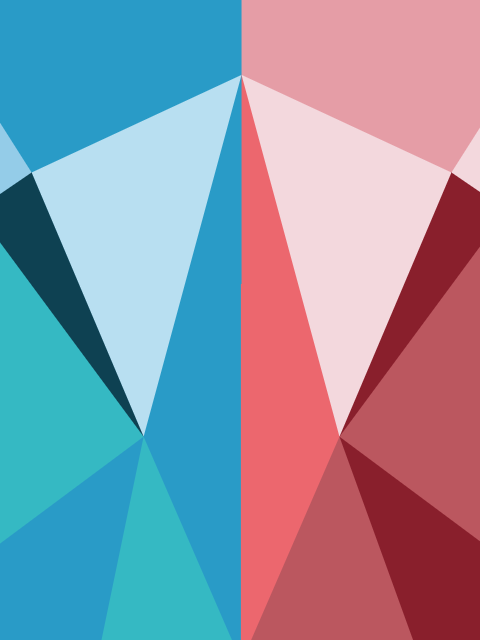
Give the GLSL for this background, as a Shadertoy shader.

```glsl
// Signed distance to the line a-b, positive on its left
float leftOf(vec2 p, vec2 a, vec2 b) {
    vec2 d = normalize(b - a), q = p - a;
    return d.x * q.y - d.y * q.x;
}

// Antialiased coverage, one pixel wide
float cover(float dist) {
    return clamp(0.5 + dist * iResolution.y, 0.0, 1.0);
}

void mainImage(out vec4 fragColor, in vec2 fragCoord) {
    // Height units, measured from the central seam
    vec2 p = (fragCoord - vec2(0.5 * iResolution.x, 0.0)) / iResolution.y;
    p.x -= 0.0024;
    vec2 m = vec2(abs(p.x), p.y);
    float seamShift = p.y < 0.557 ? 0.001 : 0.0;
    float warm = cover(p.x + seamShift);

    // Palette: cool left half, warm right half
    vec3 blue = vec3(0.161, 0.608, 0.780);
    vec3 teal = vec3(0.208, 0.725, 0.765);
    vec3 wine = vec3(0.537, 0.122, 0.173);
    vec3 blush = vec3(0.953, 0.847, 0.867);
    vec3 sky = mix(blue, vec3(0.898, 0.616, 0.651), warm);
    vec3 pale = mix(vec3(0.722, 0.875, 0.945), blush, warm);
    vec3 glint = mix(vec3(0.580, 0.800, 0.910), blush, warm);
    vec3 shade = mix(vec3(0.055, 0.255, 0.322), wine, warm);
    vec3 flank = mix(teal, vec3(0.733, 0.341, 0.373), warm);
    vec3 foot = mix(blue, wine, warm);
    vec3 core = mix(blue, vec3(0.925, 0.404, 0.431), warm);

    // Shared corners of the mirrored facets
    vec2 apex = vec2(0.0, 0.883);
    vec2 shoulder = vec2(0.328, 0.7305);
    vec2 knee = vec2(0.153, 0.3177);
    vec2 footEnd = vec2(p.x < 0.0 ? 0.2188 : 0.268, 0.0);

    // Upper facets
    float outer = leftOf(m, shoulder, knee);
    vec3 color = mix(sky, pale, cover(leftOf(m, shoulder, apex)));
    float upperRim = leftOf(m, vec2(0.3776, 0.8086), shoulder);
    color = mix(color, glint, cover(min(outer, upperRim)));
    float lowerRim = leftOf(m, vec2(0.3776, 0.6966), shoulder);
    color = mix(color, shade, cover(min(outer, lowerRim)));

    // Lower facets fanning out from the knee
    color = mix(color, flank, cover(leftOf(m, vec2(0.3776, 0.6215), knee)));
    float below = leftOf(m, vec2(0.3776, 0.1505), knee);
    color = mix(color, foot, cover(below));
    color = mix(color, flank, cover(min(below, leftOf(m, footEnd, knee))));

    // Central spear
    float spear = min(leftOf(m, knee, apex), leftOf(m, vec2(0.015, 0.0), knee));
    color = mix(color, core, cover(spear));

    fragColor = vec4(color, 1.0);
}
```
